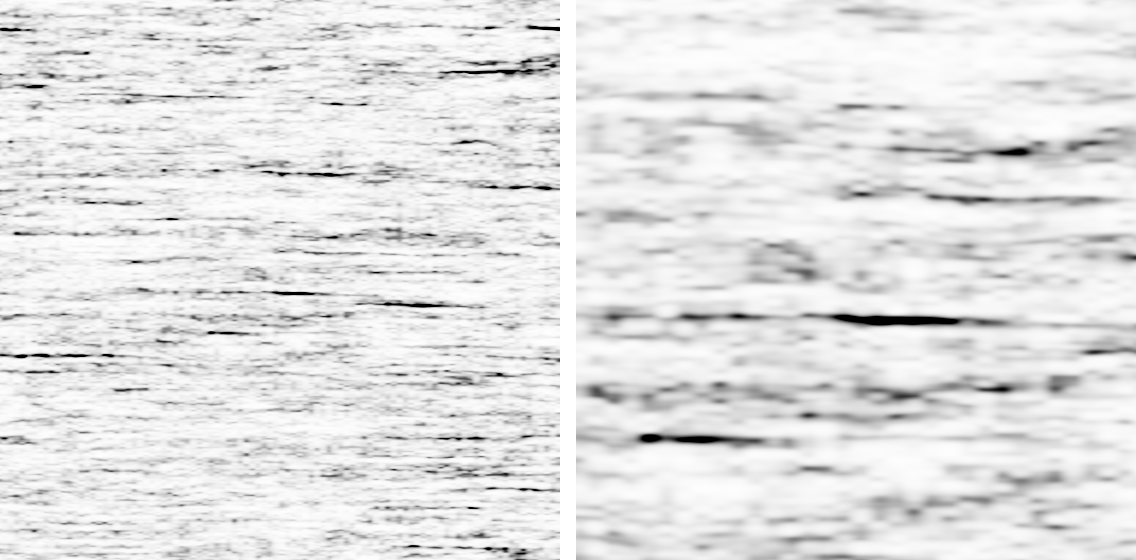
Left, the full canvas; right, a detail of the centre.
A three.js fragment shader for this texture:

```glsl
// Pale bleached wood grain: stretched noise streaks and long thin dark cracks.
// Layers of horizontal noise sum to a bell-shaped value; its exponential gives
// the darkness, so most of the surface stays white and only the peaks turn black.

varying vec2 vUv;

float hash(vec2 p) {
  vec3 q = fract(vec3(p.xyx) * 0.1031);
  q += dot(q, q.yzx + 33.33);
  return fract((q.x + q.y) * q.z);
}

// Smooth value noise from -1 to 1
float noise(vec2 p) {
  vec2 cell = floor(p);
  vec2 f = fract(p);
  f = f * f * (3.0 - 2.0 * f);
  float low = mix(hash(cell), hash(cell + vec2(1.0, 0.0)), f.x);
  float high = mix(hash(cell + vec2(0.0, 1.0)), hash(cell + 1.0), f.x);
  return 2.0 * mix(low, high, f.y) - 1.0;
}

// Streaks and grain, roughly of unit deviation
float fibres(vec2 p) {
  float rough = 0.5 + 0.5 * noise(p * vec2(2.5, 4.0) + 61.0);
  float bands = noise(p * vec2(4.0, 57.0) + 5.7);
  float threads = noise(p * vec2(3.5, 149.0) + 17.3);
  float dashes = noise(p * vec2(13.0, 118.0) + 31.1);
  float flecks = noise(p * vec2(34.0, 173.0) + 83.9);
  float grain = noise(p * vec2(95.0, 270.0) + 47.2);
  float sum = bands * 0.28 + threads * mix(0.9, 0.55, rough)
            + dashes * mix(0.7, 1.1, rough)
            + flecks * mix(0.65, 1.05, rough) + grain * 0.75;

  // Sparse short pits, mostly where the wood is rough
  float pits = smoothstep(0.4, 0.95, noise(p * vec2(21.0, 103.0) + 9.4));
  return 1.4 * sum + 1.6 * pits * rough;
}

// Long tapered cracks, ragged along their length
float cracks(vec2 p) {
  float total = 0.0;
  for (int i = 0; i < 34; i++) {
    float id = float(i);
    float depth = hash(vec2(id, 3.0));
    float halfLength = mix(0.08, 0.28, hash(vec2(id, 11.0))) + 0.2 * depth * depth;
    float height = (id + 0.1 + 0.8 * hash(vec2(id, 23.0))) / 34.0;

    // Wrap sideways, and lean slightly down to the right
    float dx = fract(p.x - hash(vec2(id, 37.0)) + 0.5) - 0.5;
    float dy = p.y - height + 0.014 * dx;
    dy += 0.0016 * noise(vec2(dx * 13.0 + 20.0, id * 9.5));

    float taper = max(1.0 - abs(dx) / halfLength, 0.0);
    float ragged = 0.75 + 0.4 * noise(vec2(dx * 15.0 + 40.0, id * 7.5))
                 + 0.3 * noise(vec2(dx * 53.0 + 90.0, id * 5.5));
    float width = 0.0018 + 0.0022 * depth * depth * taper;
    width *= mix(1.3, 1.0, smoothstep(-0.001, 0.001, dy));
    float profile = exp(-dy * dy / (width * width));
    total += mix(0.9, 4.2, depth * depth) * taper * ragged * profile;
  }
  return total;
}

void main() {
  // Gentle waviness keeps the streaks from lying on straight rows
  vec2 p = vUv;
  p.y += 0.004 * noise(vUv * vec2(5.0, 9.0) + 7.0);
  p.y += 0.0014 * noise(vUv * vec2(27.0, 43.0) + 13.0);

  float darkness = 0.064 * exp(0.85 * fibres(p) + cracks(p));
  gl_FragColor = vec4(vec3(1.0 - min(darkness, 1.0)), 1.0);
}
```
